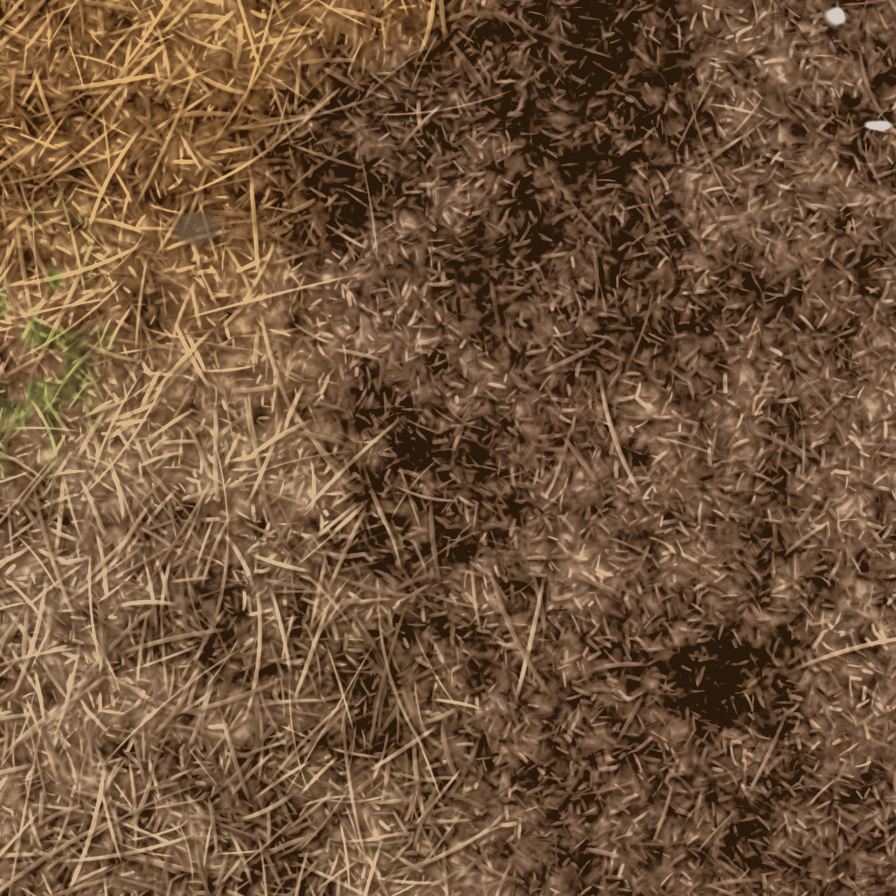
This texture is drawn by a three.js fragment shader. Its source:

```glsl
// Dry straw thinning out over brown, littered soil in low sunlight.
varying vec2 vUv;

const vec3 SHADOW = vec3(0.16, 0.10, 0.045);
const vec3 UMBER  = vec3(0.33, 0.23, 0.15);
const vec3 EARTH  = vec3(0.42, 0.31, 0.21);
const vec3 DUST   = vec3(0.49, 0.38, 0.29);
const vec3 HAY    = vec3(0.59, 0.47, 0.36);
const vec3 STRAW  = vec3(0.83, 0.71, 0.56);
const vec3 LEAF   = vec3(0.38, 0.42, 0.20);
const vec3 STONE  = vec3(0.82, 0.79, 0.76);
const vec3 ROCK   = vec3(0.42, 0.35, 0.27);
const vec3 GOLD_TINT = vec3(1.06, 0.98, 0.80);
const vec3 SOIL_TINT = vec3(0.99, 0.97, 0.99);

const int LITTER_LAYERS = 6;
const int TUFT_LAYERS = 6;
const int STALK_LAYERS = 5;
const float LITTER_WIDTH = 0.0021;
const float TUFT_WIDTH = 0.0023;
const float STALK_WIDTH = 0.0022;
const float SOFTNESS = 0.0012;
const float BEND = 0.4;
const float CONTRAST = 1.3;

vec2 hash2(vec2 p) {
  vec3 q = fract(p.xyx * vec3(0.1031, 0.1030, 0.0973));
  q += dot(q, q.yzx + 33.33);
  return fract((q.xx + q.yz) * q.zy);
}

float noise(vec2 p) {
  vec2 i = floor(p), f = fract(p);
  f = f * f * (3.0 - 2.0 * f);
  return mix(mix(hash2(i).x, hash2(i + vec2(1.0, 0.0)).x, f.x),
             mix(hash2(i + vec2(0.0, 1.0)).x, hash2(i + vec2(1.0, 1.0)).x, f.x), f.y);
}

float fbm(vec2 p) {
  float sum = 0.0, amp = 0.5;
  for (int k = 0; k < 4; k++) {
    sum += amp * noise(p);
    p = mat2(1.6, 1.2, -1.2, 1.6) * p + 7.3;
    amp *= 0.5;
  }
  return sum / 0.9375;
}

float blob(vec2 p, vec2 centre, vec2 radius) {
  return 1.0 - smoothstep(0.2, 1.0, length((p - centre) / radius));
}

// Share of ground covered by straw: dense on the left, wider at the foot
float strawCover(vec2 p) {
  float edge = mix(0.54, 0.33, smoothstep(0.28, 0.6, p.y)) + 0.16 * smoothstep(0.8, 1.0, p.y);
  return 1.0 - smoothstep(edge - 0.13, edge + 0.10, p.x + 0.16 * (noise(p * 9.0) - 0.5));
}

// Lays one layer of bent blades, each with its own shadow, over a tone
float layBlades(vec2 p, float tone, float cells, float width, float lean, float spread,
                vec2 toneRange, vec2 density, float seed) {
  vec2 shift = hash2(vec2(seed, 3.7)) * 40.0 + 5.0;
  vec2 q = p * cells + shift;
  float w = width * cells, soft = SOFTNESS * cells;
  for (int j = -1; j <= 1; j++) for (int i = -1; i <= 1; i++) {
    vec2 cell = floor(q) + vec2(float(i), float(j));
    vec2 a = hash2(cell + seed * 17.0);
    vec2 b = hash2(cell + seed * 17.0 + 91.7);
    vec2 c = hash2(cell + seed * 17.0 + 203.1);
    float cover = strawCover((cell + a - shift) / cells);
    if (c.x > mix(density.x, density.y, cover)) continue;
    float angle = lean + spread * (b.x - 0.5);
    vec2 d = q - cell - a;
    d = vec2(cos(angle) * d.x + sin(angle) * d.y, cos(angle) * d.y - sin(angle) * d.x);
    d.y += (c.y - 0.5) * BEND * d.x * d.x;
    float along = abs(d.x) / (0.3 + 0.6 * b.y);
    float tip = 1.0 - smoothstep(0.6, 1.0, along);
    float thick = w * (0.45 + 0.8 * a.y) * (1.0 - 0.4 * along * along);
    float body = tip * (1.0 - smoothstep(thick - soft, thick + soft, abs(d.y)));
    float shade = tip * (1.0 - smoothstep(0.0, 2.2 * w, abs(d.y + 1.8 * w)));
    float bright = mix(toneRange.x, toneRange.y, fract(a.x * 7.0 + c.y * 5.0));
    bright += 0.08 * clamp(d.y / w, -1.0, 1.0) + 0.25 * (noise(q * 3.0) - 0.5);
    tone = mix(tone * (1.0 - 0.36 * shade), bright, body * 0.85);
  }
  return tone;
}

float ramp(float from, float to, float t) { return clamp((t - from) / (to - from), 0.0, 1.0); }

vec3 toneColour(float t) {
  vec3 col = mix(SHADOW, UMBER, ramp(-0.03, 0.17, t));
  col = mix(col, EARTH, ramp(0.17, 0.36, t));
  col = mix(col, DUST, ramp(0.36, 0.56, t));
  col = mix(col, HAY, ramp(0.56, 0.77, t));
  return mix(col, STRAW, ramp(0.77, 1.15, t));
}

void main() {
  vec2 p = vUv;
  float cover = strawCover(p);

  // Crumbly soil, then short litter, tufts and long stalks
  float tone = 0.42 + 1.3 * (fbm(p * 55.0) - 0.5) - 0.10 * cover;
  for (int k = 0; k < LITTER_LAYERS; k++) {
    float n = float(k);
    tone = layBlades(p, tone, 38.0 + 5.0 * n, LITTER_WIDTH, -0.7, 3.1, vec2(0.12, 0.95), vec2(0.62, 0.6), n + 1.0);
  }
  for (int k = 0; k < TUFT_LAYERS; k++) {
    float n = float(k);
    tone = layBlades(p, tone, 13.0 + 1.6 * n, TUFT_WIDTH, 0.9, 2.9, vec2(0.35, 1.0), vec2(0.06, 0.8), n + 11.0);
  }
  for (int k = 0; k < STALK_LAYERS; k++) {
    float n = float(k);
    tone = layBlades(p, tone, 7.0 + 0.8 * n, STALK_WIDTH, 1.1, 1.9, vec2(0.6, 1.05), vec2(0.04, 0.6), n + 23.0);
  }

  // Fine grain, clumps and ragged shaded hollows
  tone = 0.5 + CONTRAST * (tone - 0.40) + 0.15 * (cover - 0.4);
  tone += 0.25 * (noise(p * 140.0) - 0.5) + 0.7 * (fbm(p * 24.0 + 2.0) - 0.5) + 0.6 * (fbm(p * 6.0 + 4.0) - 0.5);
  float hollow = blob(p, vec2(0.65, 0.95), vec2(0.20, 0.09)) + blob(p, vec2(0.36, 0.79), vec2(0.10))
               + blob(p, vec2(0.45, 0.46), vec2(0.18, 0.15)) + blob(p, vec2(0.82, 0.25), vec2(0.12, 0.09));
  float gaps = smoothstep(0.35, 0.7, fbm(p * 26.0 + 11.0));
  tone -= hollow * (0.10 + 0.45 * gaps);
  vec3 col = toneColour(tone);

  // Golden upper left, duller soil on the right, a few green leaves
  float gold = cover * smoothstep(0.35, 0.9, p.y);
  col *= mix(mix(SOIL_TINT, vec3(1.0), cover), GOLD_TINT, gold);
  float green = blob(p, vec2(0.03, 0.62), vec2(0.13, 0.22)) * smoothstep(0.5, 0.75, noise(p * vec2(50.0, 32.0)));
  col = mix(col, LEAF * (0.4 + tone), 0.6 * green);

  // Half-buried rock and pale stones
  vec2 wobble = 0.008 * (vec2(noise(p * 60.0), noise(p * 60.0 + 9.0)) - 0.5);
  col = mix(col, ROCK, 0.7 * smoothstep(0.0, 0.5, blob(p + wobble, vec2(0.22, 0.745), vec2(0.032, 0.024))));
  float stones = blob(p + wobble, vec2(0.933, 0.98), vec2(0.017, 0.012))
               + blob(p + wobble, vec2(0.98, 0.86), vec2(0.017, 0.011));
  col = mix(col, STONE, smoothstep(0.0, 0.6, stones));
  gl_FragColor = vec4(col, 1.0);
}
```
